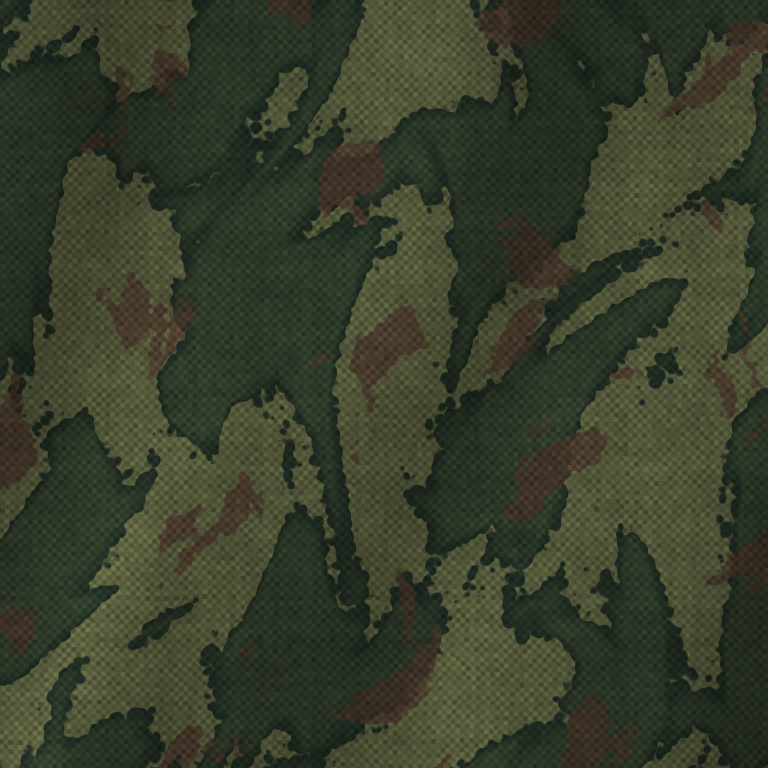
A three.js fragment shader for this texture:

```glsl
// Woodland camouflage cloth: ragged olive and brown patches on dark green weave.
varying vec2 vUv;

#define OLIVE vec3(0.312, 0.328, 0.215)
#define GREEN vec3(0.170, 0.215, 0.152)
#define BROWN vec3(0.262, 0.208, 0.160)
#define EDGE_SHADE vec3(0.095, 0.140, 0.115)
#define OLIVE_LEVEL 0.08
#define BROWN_LEVEL 0.80
#define RAGGED 0.36
#define SOFTNESS 0.04
#define THREADS 160.0
#define WEAVE_DEPTH 0.30
#define FOLD_DEPTH 0.13

const float PI = 3.14159265;

float hash(vec2 p) {
  vec3 q = fract(vec3(p.xyx) * 0.1031);
  q += dot(q, q.yzx + 33.33);
  return fract((q.x + q.y) * q.z);
}

vec2 hash2(vec2 p) {
  return vec2(hash(p), hash(p + 57.3));
}

// Distance to the nearest scattered cell point
float cellular(vec2 p) {
  vec2 cell = floor(p), local = fract(p);
  float nearest = 2.0;
  for (int y = -1; y <= 1; y++) {
    for (int x = -1; x <= 1; x++) {
      vec2 offset = vec2(float(x), float(y));
      vec2 toPoint = offset + hash2(cell + offset + 100.0) - local;
      nearest = min(nearest, dot(toPoint, toPoint));
    }
  }
  return sqrt(nearest);
}

// Layered sines, each layer bent, turned and finer than the last
float layeredWaves(vec2 p) {
  mat2 turn = mat2(0.80, 0.60, -0.60, 0.80);
  float sum = 0.0, amplitude = 1.0;
  for (int i = 0; i < 4; i++) {
    p += 0.65 * sin(p.yx * vec2(1.17, 0.83) + float(i) * 2.1);
    sum += amplitude * sin(p.x) * cos(p.y);
    p = turn * p * 1.72 + vec2(1.9, 4.3);
    amplitude *= 0.56;
  }
  return sum;
}

// Over-under threads, uneven in brightness
float weave(vec2 uv) {
  vec2 p = uv * THREADS;
  p += 0.25 * sin(uv.yx * vec2(47.0, 39.0));
  vec2 thread = floor(p);
  float bump = sin(p.x * PI) * sin(p.y * PI);
  float grain = hash(thread) - 0.5;
  float strand = hash(vec2(thread.x, 7.0)) + hash(vec2(3.0, thread.y)) - 1.0;
  return 0.55 * bump + 0.55 * grain + 0.20 * strand;
}

// Broad soft creases leaning to the upper right
float folds(vec2 uv) {
  float across = uv.x - 0.38 * uv.y + 0.04 * sin(uv.y * 5.0 + 1.0);
  float broad = sin(across * 11.0 + 0.6) + 0.5 * sin(across * 23.0 + uv.y * 4.0);
  float crease = exp(-pow((across - 0.08) / 0.035, 2.0));
  return broad * 0.7 + crease * (1.0 - smoothstep(0.2, 0.6, uv.y));
}

float patchMask(float field) {
  return smoothstep(-SOFTNESS, SOFTNESS, field);
}

void main() {
  vec2 uv = vUv;

  // Patches stretch along a steep slant
  vec2 slanted = vec2(0.93 * uv.x - 0.37 * uv.y, 0.37 * uv.x + 0.93 * uv.y);
  float ragged = (cellular(uv * 62.0) - 0.42) * RAGGED;
  float oliveField = layeredWaves(slanted * vec2(17.0, 8.5) + vec2(2.6, 0.7)) - OLIVE_LEVEL;
  float brownField = layeredWaves(slanted * vec2(22.0, 12.0) + vec2(8.3, 5.1)) - BROWN_LEVEL;
  float olive = patchMask(oliveField + ragged);
  float brown = patchMask(brownField + ragged);

  // Green ground darkens towards the olive outlines
  float nearOlive = smoothstep(-0.42, 0.0, oliveField);
  vec3 color = mix(GREEN, EDGE_SHADE, 0.85 * nearOlive);
  color = mix(color, OLIVE, olive);
  color = mix(color, BROWN * mix(0.9, 1.05, olive), 0.92 * brown);

  // Mottling, creases and darker rim
  float mottle = sin(uv.x * 29.0 + 2.0 * sin(uv.y * 21.0)) * sin(uv.y * 25.0 + uv.x * 13.0);
  float rim = dot(uv - 0.5, uv - 0.5);
  color *= 1.0 + FOLD_DEPTH * folds(uv) + 0.04 * mottle - 0.22 * rim;
  color *= 1.0 + WEAVE_DEPTH * weave(uv);

  gl_FragColor = vec4(color, 1.0);
}
```
